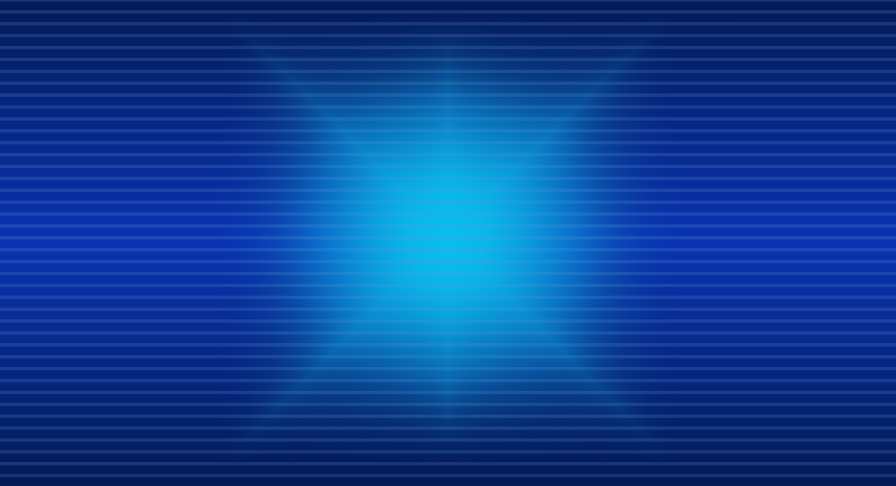
Give the GLSL for this background, as a Shadertoy shader.

```glsl
// Cyan star-shaped glow on a deep blue gradient, crossed by fine pale scanlines.

// Soft glow strength; q is the folded offset from the centre, 1 at the glow's edge.
float starGlow(vec2 q) {
    vec2 falloff = 1.0 - smoothstep(0.0, 1.0, q);
    float core = falloff.x * falloff.y;

    // Faint rays towards the four corners
    float reach = max(q.x, q.y);
    float diagonal = 0.16 * exp(-6.0 * abs(q.x - q.y))
                   * smoothstep(0.0, 0.5, reach) * (1.0 - smoothstep(0.65, 1.0, reach));

    // Narrow upright crest
    float crest = 0.10 * exp(-9.0 * q.x)
                * smoothstep(0.0, 0.5, q.y) * (1.0 - smoothstep(0.7, 1.0, q.y));

    return clamp(core + diagonal + crest, 0.0, 1.0);
}

// Coverage of evenly spaced horizontal lines, counted down from the top.
float scanlines(float y) {
    float rows = 40.87;
    float pixel = rows / iResolution.y;
    float t = (1.0 - y) * rows;
    float d = abs(fract(t + 0.5) - 0.5);
    float blur = max(0.05, 0.5 * pixel);
    return 1.0 - smoothstep(0.14 - blur, 0.14 + blur, d);
}

void mainImage(out vec4 fragColor, in vec2 fragCoord) {
    vec2 uv = fragCoord / iResolution.xy;

    // Vertical gradient, brightest at mid height
    float band = clamp(1.0 - 2.0 * abs(uv.y - 0.505), 0.0, 1.0);
    vec3 color = mix(vec3(0.015, 0.10, 0.33), vec3(0.04, 0.20, 0.70), band);

    // Central glow, teal where weak and cyan where strong
    float glow = starGlow(abs(uv - vec2(0.5, 0.512)) / vec2(0.26, 0.48));
    vec3 glowColor = mix(vec3(0.06, 0.62, 0.74), vec3(0.04, 0.74, 0.93),
                         smoothstep(0.05, 0.45, glow));
    color = mix(color, glowColor, glow);

    // Pale lines over everything
    color = mix(color, vec3(0.35, 0.60, 0.85), 0.22 * scanlines(uv.y));

    fragColor = vec4(color, 1.0);
}
```
